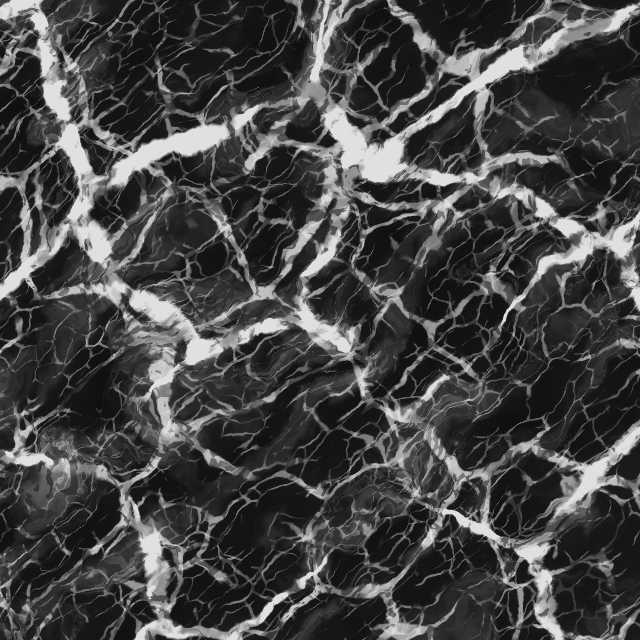
Write a Shadertoy shader that draws this texture.

```glsl
// Black marble crossed by ragged white veins that run mostly along the diagonals.
// Five scales of warped cellular borders give veins, branches and hairlines;
// streaked noise adds grey smoke and fibres around the widest ones.

vec2 hash2(vec2 p) {
    vec3 h = fract(p.xyx * vec3(0.1031, 0.1030, 0.0973));
    h += dot(h, h.yzx + 33.33);
    return fract((h.xx + h.yz) * h.zy);
}

float noise(vec2 p) {
    vec2 cell = floor(p), f = fract(p);
    f = f * f * (3.0 - 2.0 * f);
    float bottom = mix(hash2(cell).x, hash2(cell + vec2(1, 0)).x, f.x);
    float top = mix(hash2(cell + vec2(0, 1)).x, hash2(cell + vec2(1, 1)).x, f.x);
    return mix(bottom, top, f.y);
}

float fbm(vec2 p) {
    float sum = 0.0, amp = 0.5;
    for (int i = 0; i < 6; i++) {
        sum += amp * noise(p);
        p = mat2(1.6, 1.2, -1.2, 1.6) * p + 17.3;
        amp *= 0.5;
    }
    return sum;
}

vec2 seedPoint(vec2 cell) {
    return cell + 0.17 + 0.66 * hash2(cell + 40.0);
}

// Distance to the nearest cell border, rounded so that junctions swell into knots
float borderDistance(vec2 p) {
    vec2 home = floor(p), nearest = vec2(0), nearestCell = home;
    float best = 9.0;
    for (int y = -1; y <= 1; y++)
    for (int x = -1; x <= 1; x++) {
        vec2 cell = home + vec2(x, y);
        vec2 toSeed = seedPoint(cell) - p;
        float d = dot(toSeed, toSeed);
        if (d < best) { best = d; nearest = toSeed; nearestCell = cell; }
    }
    float sum = 0.0;
    for (int y = -2; y <= 2; y++)
    for (int x = -2; x <= 2; x++) {
        if (x == 0 && y == 0) continue;
        vec2 toSeed = seedPoint(nearestCell + vec2(x, y)) - p;
        float d = dot(0.5 * (nearest + toSeed), normalize(toSeed - nearest));
        sum += exp(-50.0 * d);
    }
    return max(-log(sum) / 50.0, 0.0);
}

void mainImage(out vec4 fragColor, in vec2 fragCoord) {
    vec2 uv = fragCoord / iResolution.y;
    float pixel = 1.0 / iResolution.y;

    // Diagonal axes, stretched towards the upper right, with turbulent bends
    vec2 axes = vec2(0.75 * dot(uv, vec2(0.74, 0.67)), dot(uv, vec2(-0.67, 0.74)));
    vec2 bend = vec2(fbm(uv * 5.0 + 3.0), fbm(uv * 5.0 + 31.0)) - 0.5;
    vec2 ripple = vec2(fbm(uv * 26.0 + 13.0), fbm(uv * 26.0 + 57.0)) - 0.5;
    vec2 q = axes + 0.085 * bend + 0.018 * ripple;

    // Dark stone with faint mottling, streaked smoke and thin fibres
    float mottle = fbm(uv * 12.0 + 70.0);
    float streak = fbm(vec2(q.x * 7.0, q.y * 19.0) + 4.0 * bend + 11.0);
    float strand = fbm(vec2(q.x * 10.0, q.y * 26.0) + 3.0 * bend + 83.0);
    float fibre = 1.0 - smoothstep(0.0, 0.018, abs(strand - 0.5));
    float grain = fbm(q * 46.0 + 9.0);
    float white = mix(0.56, 0.92, smoothstep(0.28, 0.56, grain));
    float tone = 0.05 + 0.06 * mottle;

    float nearVein = 0.0;
    float scale = 3.2, width = 0.0098, strength = 1.0;
    for (int i = 0; i < 5; i++) {
        vec2 p = q * scale + 7.3 * float(i) + 2.6;
        if (i > 1) p.x *= 0.7;
        float d = borderDistance(p) / scale;
        float swell = fbm(p * 0.9 + 50.0);

        // The widest veins come first and set where smoke and branches gather
        if (i == 0) {
            nearVein = exp(-17.0 * d);
            tone += smoothstep(0.45, 0.8, streak) * (0.06 + 0.34 * nearVein);
            tone += 0.3 * fibre * nearVein * smoothstep(0.38, 0.6, streak);
        }
        float rarity = i == 0 ? 0.4 : 0.46;
        float presence = smoothstep(rarity, rarity + 0.12, swell + 0.12 * nearVein);
        float w = width * (0.25 + 1.3 * smoothstep(0.36, 0.66, swell)) * (0.3 + 1.4 * grain);
        float core = 1.0 - smoothstep(0.65 * w, 1.1 * w + 0.7 * pixel, d);
        float halo = exp(-d / (1.6 * w + 0.5 * pixel));

        tone += 0.1 * halo * presence * strength * streak;
        tone = mix(tone, max(tone, white), core * presence * strength);

        scale *= 1.9;
        width *= 0.45;
        strength *= 0.78;
    }

    // Fine dark flecks break up the vein rims
    float fleck = smoothstep(0.56, 0.7, noise(q * 130.0 + 20.0 * bend));
    tone *= 1.0 - 0.45 * fleck * smoothstep(0.1, 0.4, tone) * (1.0 - smoothstep(0.7, 0.92, tone));

    tone = clamp(tone, 0.0, 0.88);
    fragColor = vec4(vec3(tone) - vec3(0.0, 0.009, 0.009) * (1.0 - tone), 1.0);
}
```
